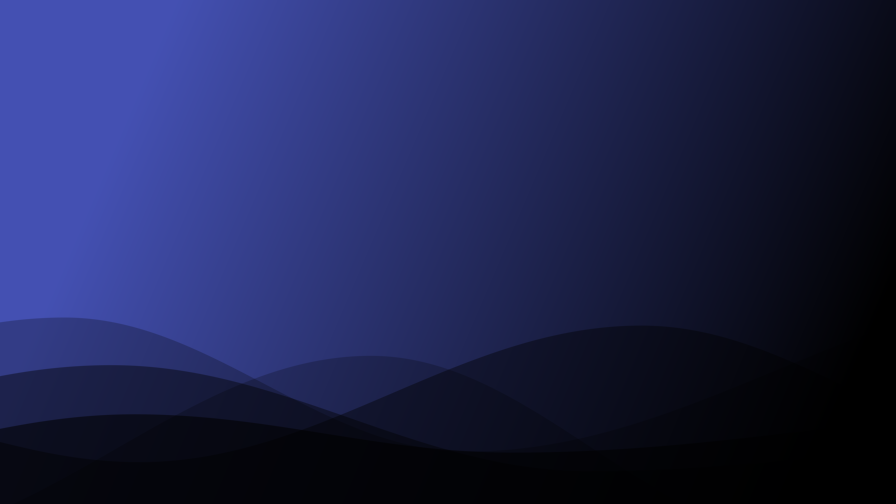
A Shadertoy shader for this background:

```glsl
// Blue to black diagonal gradient with overlapping translucent dark waves along the bottom.

const float PI = 3.14159;
const vec3 BLUE = vec3(0.266, 0.315, 0.70);

// Half-cosine swing between two neighbouring turning points.
float swing(float x, vec2 a, vec2 b) {
    float t = clamp((x - a.x) / (b.x - a.x), 0.0, 1.0);
    return mix(a.y, b.y, 0.5 - 0.5 * cos(PI * t));
}

// Height of a smooth wave through four turning points.
float waveHeight(float x, vec2 a, vec2 b, vec2 c, vec2 d) {
    if (x < b.x) return swing(x, a, b);
    if (x < c.x) return swing(x, b, c);
    return swing(x, c, d);
}

// Darkens everything under a wave, with a softened edge.
vec3 shadeBelow(vec3 color, float y, float height, float opacity, float softness) {
    float cover = smoothstep(-softness, softness, height - y);
    return color * (1.0 - opacity * cover);
}

// Diagonal fade from blue at the upper left to black at the right.
vec3 backdrop(vec2 uv) {
    float along = uv.x + 0.24 * (1.0 - uv.y);
    return BLUE * (1.0 - clamp((along - 0.195) / 0.935, 0.0, 1.0));
}

void mainImage(out vec4 fragColor, in vec2 fragCoord) {
    vec2 uv = fragCoord / iResolution.xy;
    float softness = 0.8 / iResolution.y;
    vec3 color = backdrop(uv);

    // Broad left swell that rises again at the right
    float swell = waveHeight(uv.x, vec2(-0.52, 0.104), vec2(0.072, 0.370),
                             vec2(0.521, 0.104), vec2(1.211, 0.426));
    // Central hump
    float hump = waveHeight(uv.x, vec2(-0.156, -0.076), vec2(0.414, 0.294),
                            vec2(0.911, -0.076), vec2(1.4, 0.294));
    // Tall crest on the right
    float crest = waveHeight(uv.x, vec2(-0.26, 0.213), vec2(0.156, 0.083),
                             vec2(0.716, 0.354), vec2(1.185, 0.10));
    // Two low foreground waves
    float middle = waveHeight(uv.x, vec2(-0.456, 0.074), vec2(0.124, 0.2755),
                              vec2(0.658, 0.065), vec2(1.172, 0.120));
    float front = waveHeight(uv.x, vec2(-0.30, 0.0625), vec2(0.150, 0.178),
                             vec2(0.573, 0.102), vec2(1.237, 0.190));

    color = shadeBelow(color, uv.y, swell, 0.25, softness);
    color = shadeBelow(color, uv.y, hump, 0.23, softness);
    color = shadeBelow(color, uv.y, crest, 0.42, softness);
    color = shadeBelow(color, uv.y, middle, 0.43, softness);
    color = shadeBelow(color, uv.y, front, 0.58, softness);

    fragColor = vec4(color, 1.0);
}
```
